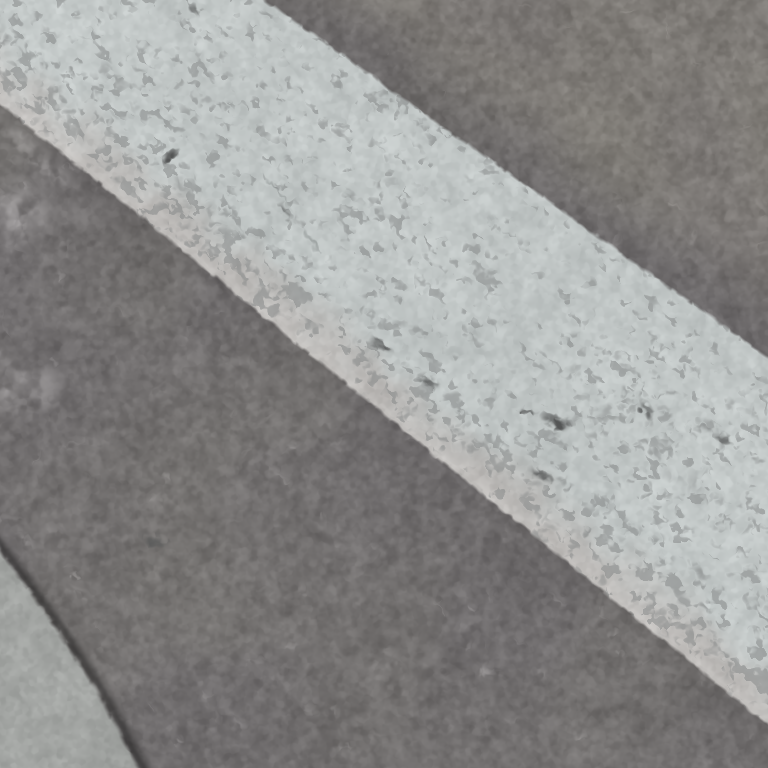
This texture is drawn by a Shadertoy shader. Its source:

```glsl
// Weathered road surface: a pale painted stripe runs diagonally over grey
// asphalt, with a concrete kerb in the lower left corner. Half-plane distances
// place the parts; blended cellular noise and scattered flecks add the wear.

#define ASPHALT     vec3(0.452, 0.441, 0.439)
#define ASPHALT_FAR vec3(0.492, 0.478, 0.462)
#define PAINT       vec3(0.755, 0.777, 0.774)
#define PAINT_WORN  vec3(0.738, 0.728, 0.718)
#define KERB        vec3(0.635, 0.645, 0.635)
#define STAIN       vec3(0.330, 0.335, 0.335)
#define PIT         vec3(0.520, 0.530, 0.530)
#define GRAIN       0.150
#define EDGE_ROUGH  0.0035
#define EDGE_SOFT   0.0026
#define WEAR_CENTRE 0.050
#define WEAR_WIDTH  0.034

vec3 hash3(vec2 p) {
    vec3 q = fract(vec3(p.xyx) * vec3(0.1031, 0.1030, 0.0973));
    q += dot(q, q.yxz + 33.33);
    return fract((q.xxy + q.yzz) * q.zyx);
}

vec2 turn(vec2 p, float a) {
    float c = cos(a), s = sin(a);
    return vec2(c * p.x + s * p.y, c * p.y - s * p.x);
}

// Smooth cellular noise: random cell values blended by distance, -0.5 to 0.5
float cells(vec2 p) {
    vec2 id = floor(p);
    float sum = 0.0, total = 0.0;
    for (int j = -1; j <= 1; j++)
    for (int i = -1; i <= 1; i++) {
        vec2 cell = id + vec2(i, j);
        vec3 h = hash3(cell + 71.0);
        vec2 d = cell + h.xy - p;
        float w = exp(-5.0 * dot(d, d));
        sum += w * (h.z - 0.5);
        total += w;
    }
    return sum / total;
}

// Sparse elongated flecks, one candidate in each cell
float flecks(vec2 p, float density, float stretch) {
    vec2 id = floor(p);
    float mask = 0.0;
    for (int j = -1; j <= 1; j++)
    for (int i = -1; i <= 1; i++) {
        vec2 cell = id + vec2(i, j);
        vec3 h = hash3(cell + 13.0);
        vec3 k = hash3(cell + 157.0);
        vec2 d = turn(p - cell - h.xy, -0.7 + 2.6 * (k.x - 0.5));
        float r = length(d * vec2(1.0, stretch)) / mix(0.3, 0.7, k.y);
        float present = smoothstep(0.0, 0.08, density - h.z);
        mask = max(mask, present * smoothstep(1.1, 0.1, r) * mix(0.4, 1.0, k.z));
    }
    return mask;
}

float blob(vec2 p, vec2 centre, vec2 radius, float angle) {
    return smoothstep(1.4, 0.4, length(turn(p - centre, angle) / radius));
}

float segment(vec2 p, vec2 a, vec2 b) {
    vec2 ab = b - a;
    return length(p - a - ab * clamp(dot(p - a, ab) / dot(ab, ab), 0.0, 1.0));
}

void mainImage(out vec4 fragColor, in vec2 fragCoord) {
    vec2 uv = fragCoord / iResolution.xy;
    float soft = max(1.0 / iResolution.y, EDGE_SOFT);

    // Noise layers from broad mottling to fine grain
    float broad = cells(uv * 7.0);
    float mid = cells(uv * 26.0 + 5.0);
    float small = cells(uv * 75.0 + 9.0);
    float fine = cells(uv * 160.0 + 3.0);
    float fine2 = cells(uv * 140.0 + 47.0);
    vec2 warped = uv + 0.008 * vec2(small, mid) + 0.010 * vec2(fine, fine2);

    // Signed distances, positive inside the stripe and the kerb
    float rough = EDGE_ROUGH * (0.5 * mid + 0.7 * small + 0.8 * fine2);
    float low = (uv.y - 0.866 + 0.81 * uv.x) / 1.287 + rough;
    float high = (1.2453 - 0.711 * uv.x - uv.y) / 1.227 + rough;
    float stripe = min(low, high);
    float kerb = (0.182 - 0.641 * uv.y + 0.5 * uv.y * (0.284 - uv.y) - uv.x) / 1.19
               + rough;

    // Asphalt: darker next to the paint, with pale patches and chips
    vec3 col = mix(ASPHALT, ASPHALT_FAR, smoothstep(0.0, -0.12, high));
    col -= 0.028 * exp(min(stripe, 0.0) / 0.04);
    col += broad * vec3(0.025, 0.027, 0.014);
    col += GRAIN * (0.20 * mid + 0.40 * small + 0.30 * fine + 0.30 * fine2);
    col += 0.13 * flecks(warped * 48.0, 0.06, 1.8);
    col += 0.05 * flecks(warped * 34.0 + 40.0, 0.16, 4.0);
    float pale = blob(warped, vec2(0.035, 0.505), vec2(0.050, 0.036), -0.5)
               + blob(warped, vec2(0.025, 0.725), vec2(0.045, 0.036), 0.6)
               + blob(warped, vec2(0.045, 0.805), vec2(0.060, 0.011), -0.7);
    col += pale * (0.07 + 0.12 * small);

    // Paint: thin warm rim, then a heavily pitted band beside it
    float band = exp(-pow((low - WEAR_CENTRE) / WEAR_WIDTH, 2.0));
    vec3 paint = mix(PAINT_WORN, PAINT, smoothstep(0.0, 0.085, low + 0.03 * mid));
    paint += 0.025 * broad + 0.03 * mid + 0.05 * small + 0.05 * fine;
    paint += 0.025 * exp(-abs(low - 0.006) / 0.007);

    // Pits: irregular noise hollows, with scattered flecks among them
    float density = 0.09 + 0.22 * band + 0.20 * broad + 0.06 * uv.x;
    vec2 along = turn(warped, -0.7) * vec2(75.0, 125.0);
    float hollow = cells(along + 31.0) + 0.35 * fine2 + 0.16 * band + 0.12 * broad;
    float pits = 0.75 * smoothstep(0.20, 0.46, hollow);
    pits = max(pits, 0.8 * flecks(warped * 66.0, density, 1.8));
    pits = max(pits, flecks(warped * 38.0 + 60.0, 0.5 * density, 2.2));
    paint = mix(paint, PIT, 0.72 * pits);
    float scratch = segment(warped, vec2(0.319, 0.811), vec2(0.417, 0.674));
    paint -= 0.12 * smoothstep(0.004, 0.0, scratch) * smoothstep(-0.2, 0.2, mid);
    col = mix(col, paint, smoothstep(-soft, soft, stripe));

    // Larger stains: centre, length and angle
    vec4 stains[11] = vec4[11](
        vec4(0.224, 0.798, 0.012, 0.5), vec4(0.723, 0.449, 0.017, -0.35),
        vec4(0.684, 0.465, 0.009, -0.2), vec4(0.840, 0.464, 0.013, -0.9),
        vec4(0.944, 0.431, 0.012, -0.4), vec4(0.495, 0.553, 0.015, -0.6),
        vec4(0.560, 0.504, 0.014, -0.6), vec4(0.703, 0.378, 0.016, -0.4),
        vec4(0.371, 0.724, 0.012, -0.9), vec4(0.254, 0.985, 0.012, -1.0),
        vec4(0.202, 0.296, 0.017, -0.2));
    for (int i = 0; i < 11; i++) {
        vec4 s = stains[i];
        float strength = i < 2 ? 0.9 : 0.58;
        float mark = blob(warped, s.xy, s.z * vec2(1.0, 0.45), s.w);
        col = mix(col, STAIN, mark * clamp(strength + 0.7 * fine2, 0.0, 1.0));
    }

    // Kerb with a dark joint along its edge
    col *= 1.0 - 0.38 * exp(-pow((kerb + 0.005) / 0.007, 2.0));
    vec3 concrete = KERB + 0.04 * broad + 0.04 * mid + 0.05 * small + 0.05 * fine;
    col = mix(col, concrete, smoothstep(-soft, 2.0 * soft, kerb));

    fragColor = vec4(clamp(col, 0.0, 1.0), 1.0);
}
```
